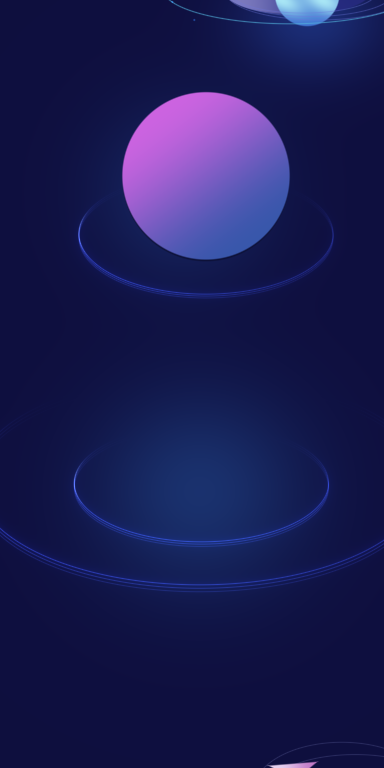
A WebGL 1 fragment shader for this background:

```glsl
precision highp float;
// Night-blue space with a violet sphere, thin orbit rings, soft glows and a ringed planet.
uniform vec2 u_resolution;

// Approximate signed distance to an axis-aligned ellipse.
float ellipse(vec2 q, vec2 r) {
  float k = length(q / r);
  return k * (k - 1.0) / max(length(q / (r * r)), 0.001);
}

// Antialiased coverage of the inside of a distance field.
float fill(float d) {
  float px = 1.0 / u_resolution.x;
  return smoothstep(px, -px, d);
}

float stroke(float d, float halfWidth) {
  return fill(abs(d) - halfWidth);
}

float glow(vec2 q, float spread) {
  return exp(-dot(q, q) / (spread * spread));
}

// Three nested strands that part at the bottom and fade toward the top.
vec3 orbit(vec2 q, vec2 r, float gap, float rightFade) {
  vec3 light = vec3(0.0);
  float fade = smoothstep(0.85, -0.5, q.y / r.y);
  fade *= mix(1.0, rightFade, smoothstep(-0.8, 1.0, q.x / r.x));
  for (int i = 0; i < 3; i++) {
    float k = float(i);
    float d = ellipse(q + vec2(0.0, gap * k), r);
    light += vec3(0.13, 0.18, 0.46) * stroke(d, 0.0008) * fade * (1.0 - 0.25 * k);
  }
  // Faint haze around the strands and a bright glint at the left tip.
  float rim = ellipse(q, r);
  light += vec3(0.01, 0.02, 0.09) * exp(-abs(rim) * 90.0) * fade;
  float glint = glow((q + vec2(r.x, 0.0)) * vec2(1.0, 0.5), 0.025);
  return light + vec3(0.25, 0.3, 0.35) * glint * stroke(rim, 0.001);
}

// Signed distance to a triangle with clockwise corners.
float triangle(vec2 p, vec2 a, vec2 b, vec2 c) {
  vec2 ab = normalize(b - a), bc = normalize(c - b), ca = normalize(a - c);
  float d = dot(p - a, vec2(-ab.y, ab.x));
  d = max(d, dot(p - b, vec2(-bc.y, bc.x)));
  return max(d, dot(p - c, vec2(-ca.y, ca.x)));
}

void main() {
  // Canvas width is 1, height is 2.
  vec2 p = gl_FragCoord.xy / u_resolution * vec2(1.0, 2.0);

  // Deep background and its three glows.
  vec3 color = vec3(0.056, 0.058, 0.245);
  color += vec3(0.035, 0.10, 0.15) * glow(p - vec2(0.48, 1.50), 0.22);
  color += vec3(0.045, 0.135, 0.185) * glow((p - vec2(0.52, 0.72)) * vec2(0.95, 1.0), 0.26);
  color += vec3(0.05, 0.12, 0.22) * glow((p - vec2(0.81, 1.95)) * vec2(0.75, 1.0), 0.14);

  // Orbit rings.
  color += orbit(p - vec2(0.5365, 1.391), vec2(0.331, 0.157), 0.005, 0.6);
  color += orbit(p - vec2(0.5245, 0.742), vec2(0.331, 0.153), 0.006, 0.9);
  color += orbit(p - vec2(0.52, 0.75), vec2(0.586, 0.273), 0.009, 0.8);

  // Violet sphere with a dark rim below and a diagonal gradient.
  vec2 s = (p - vec2(0.5365, 1.542)) / 0.218;
  float shade = smoothstep(0.0, 1.0, 0.5 + 0.5 * dot(s, vec2(0.6, -0.8)));
  vec3 violet = mix(vec3(0.80, 0.39, 0.88), vec3(0.22, 0.34, 0.67), shade);
  float shadow = fill((length(s + vec2(0.0, 0.02)) - 1.0) * 0.218);
  color = mix(color, vec3(0.04, 0.05, 0.18), 0.75 * shadow);
  color = mix(color, violet, fill((length(s) - 1.0) * 0.218));

  // Planet disc rings behind the upper planet.
  vec2 tilted = p - vec2(0.775, 2.022);
  float disc = ellipse(tilted, vec2(0.19, 0.060));
  vec3 discColor = mix(vec3(0.62, 0.60, 0.88), vec3(0.16, 0.17, 0.52),
                       smoothstep(-0.16, 0.08, tilted.x));
  color = mix(color, discColor, 0.75 * fill(disc));

  // Upper planet, pale at the top and blue along its lower limb.
  vec2 g = (p - vec2(0.80, 2.016)) / 0.084;
  float lit = smoothstep(-1.0, -0.2, g.y) * (0.8 + 0.2 * sin(g.x * 5.0 + g.y * 4.0));
  vec3 planet = mix(vec3(0.25, 0.46, 0.82), vec3(0.66, 0.90, 0.96), lit);
  color = mix(color, planet, fill((length(g) - 1.0) * 0.084));
  for (int i = 0; i < 3; i++) {
    float k = float(i);
    float d = ellipse(p - vec2(0.79 + 0.02 * k, 2.02), vec2(0.19 + 0.025 * k, 0.054 + 0.009 * k));
    color = mix(color, vec3(0.42, 0.46, 0.86), 0.5 * stroke(d, 0.0008));
  }
  float cyanOrbit = ellipse(p - vec2(0.755, 2.028), vec2(0.33, 0.090));
  color = mix(color, vec3(0.32, 0.70, 0.86), 0.8 * stroke(cyanOrbit, 0.001));

  // Tiny sparks beside the cyan orbit.
  for (int i = 0; i < 2; i++) {
    vec2 spark = vec2(0.449, 1.995) + float(i) * vec2(0.057, -0.047);
    color += vec3(0.08, 0.28, 0.45) * fill(length(p - spark) - 0.002);
  }

  // Pale arcs and a pink shard rising from the lower right.
  for (int i = 0; i < 2; i++) {
    float k = float(i);
    float d = ellipse(p - vec2(0.89 + 0.035 * k, -0.06), vec2(0.23, 0.127 - 0.032 * k));
    color = mix(color, vec3(0.32, 0.34, 0.56), 0.55 * stroke(d, 0.0007));
  }
  float shard = triangle(p, vec2(0.70, 0.006), vec2(0.826, 0.016), vec2(0.77, -0.03));
  vec3 pink = mix(vec3(0.90, 0.82, 0.94), vec3(0.76, 0.48, 0.78), smoothstep(0.72, 0.82, p.x));
  color = mix(color, pink, fill(shard));

  gl_FragColor = vec4(color, 1.0);
}
```
